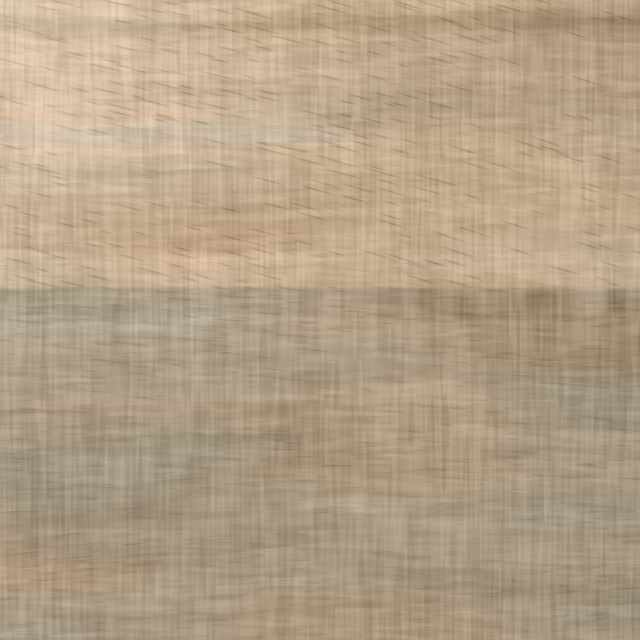
Reproduce this texture procedurally as a Shadertoy shader.

```glsl
// Pale sawn oak board: horizontal grain bands, slanted pores and a fine cross-sawn weave.

const vec3 WARM_OAK = vec3(0.752, 0.657, 0.553);
const vec3 GREY_OAK = vec3(0.660, 0.598, 0.506);
const vec3 PINK_TINT = vec3(0.030, -0.006, -0.026);
const float SEAM = 0.55;

float hash(vec2 p) {
    vec3 q = fract(p.xyx * vec3(0.1031, 0.1030, 0.0973));
    q += dot(q, q.yzx + 33.33);
    return fract((q.x + q.y) * q.z);
}

vec2 cellPoint(vec2 cell) {
    return vec2(hash(cell + 17.3), hash(cell + 71.9));
}

// Smooth cellular noise, centred on zero
float cellNoise(vec2 p) {
    vec2 base = floor(p);
    float sum = 0.0, total = 0.0;
    for (int j = -1; j <= 1; j++)
    for (int i = -1; i <= 1; i++) {
        vec2 cell = base + vec2(i, j);
        vec2 d = cell + cellPoint(cell) - p;
        float weight = exp(-6.0 * dot(d, d));
        sum += weight * hash(cell);
        total += weight;
    }
    return sum / total - 0.5;
}

// Layered sines that bend the grain
float waves(vec2 p) {
    float sum = 0.0, amp = 0.5;
    for (int i = 0; i < 4; i++) {
        sum += amp * sin(p.x + 1.7 * sin(p.y + float(i)));
        p = p * 1.8 + vec2(1.3, 2.1);
        amp *= 0.5;
    }
    return sum;
}

// Short tapered pores, one at most per cell
float pores(vec2 p, vec2 size, float slope, float thickness, float density) {
    vec2 base = floor(p / size);
    float ink = 0.0;
    for (int j = -1; j <= 1; j++)
    for (int i = -1; i <= 1; i++) {
        vec2 cell = base + vec2(i, j);
        vec2 d = p - (cell + cellPoint(cell)) * size;
        float pick = hash(cell + 5.7);
        float reach = size.x * mix(0.25, 0.75, hash(cell + 43.1));
        float taper = max(0.0, 1.0 - d.x * d.x / (reach * reach));
        float across = abs(d.y - slope * d.x) / thickness;
        float present = smoothstep(pick - 0.1, pick + 0.1, density);
        ink = max(ink, present * taper * (1.0 - smoothstep(0.2, 1.2, across)));
    }
    return ink;
}

float band(float y, float low, float high, float soft) {
    return smoothstep(low - soft, low + soft, y) * (1.0 - smoothstep(high - soft, high + soft, y));
}

// Saw marks: vertical threads, horizontal threads and their crossings
float weave(vec2 p) {
    float upright = cellNoise(p * vec2(185.0, 16.0));
    float level = cellNoise(p * vec2(24.0, 175.0) + 9.0);
    float comb = sin(804.0 * p.x + 3.0 * waves(p * vec2(9.0, 5.0)));
    float patches = 0.5 + cellNoise(p * vec2(9.0, 7.0) + 31.0);
    return 0.068 * upright + 0.058 * level + 0.014 * comb * patches;
}

// Broad tonal bands and finer streaks along the grain
float grain(vec2 p) {
    float broad = cellNoise(p * vec2(1.6, 15.0) + 3.0);
    float middle = cellNoise(p * vec2(4.0, 48.0) + 13.0);
    float fine = cellNoise(p * vec2(13.0, 105.0) + 23.0);
    return 0.060 * broad + 0.042 * middle + 0.040 * fine;
}

void mainImage(out vec4 fragColor, in vec2 fragCoord) {
    vec2 p = fragCoord / iResolution.xy;
    float bend = waves(vec2(4.0 * p.x + 3.0 * p.y, 5.0 * p.y));
    vec2 bent = p + vec2(0.0, 0.012 * bend);
    float upper = smoothstep(SEAM - 0.006, SEAM + 0.006, p.y);

    // Board colours with drifting pink and grey
    vec3 color = mix(GREY_OAK, WARM_OAK, upper);
    float hue = cellNoise(bent * vec2(2.4, 13.0) + 47.0);
    float pinkPatch = band(bent.y, 0.085, 0.125, 0.018) * (1.0 - smoothstep(0.12, 0.28, p.x));
    color += PINK_TINT * (0.9 * hue + 0.8 * pinkPatch);

    // Distinct dark and pale strips
    float seamStrip = band(p.y, 0.508 + 0.012 * bend, SEAM, 0.005);
    float topStrip = band(bent.y, 0.945, 0.975, 0.012);
    float paleStrip = band(bent.y, 0.782, 0.81, 0.009) * (1.0 - smoothstep(0.4, 0.65, p.x));
    float sawBlocks = cellNoise(vec2(38.0 * p.x, 7.0 * p.y));
    float tone = -0.030 * seamStrip - 0.060 * topStrip;
    tone += 0.10 * sawBlocks * seamStrip * smoothstep(0.3, 0.7, p.x);
    color -= PINK_TINT * paleStrip;

    // Grain, weave and soft vertical shading
    tone += grain(bent) + weave(p);
    tone += 0.030 * cellNoise(p * vec2(30.0, 5.0) + 61.0);

    // Pores: falling to the right above, flatter and fainter below
    float slope = mix(0.10 * sin(9.0 * p.y + 2.0 * p.x), -0.27 + 0.07 * bend, upper);
    float clusters = 0.34 + 0.9 * cellNoise(p * vec2(3.0, 9.0) + 83.0);
    float longPores = pores(p, vec2(0.044, 0.016), slope, 0.0021, clusters);
    float smallPores = pores(p + 0.37, vec2(0.025, 0.010), 0.6 * slope, 0.0015, 0.38);
    tone -= mix(0.045, 0.085, upper) * longPores + 0.035 * smallPores;

    // Light falling from the upper left
    tone += 0.095 * (0.5 - p.x) * p.y + 0.030 * (p.y - 0.5);
    tone += 0.035 * exp(-12.0 * dot(p - vec2(0.0, 0.9), p - vec2(0.0, 0.9)));

    fragColor = vec4(clamp(color + tone + 0.006, 0.0, 1.0), 1.0);
}
```
